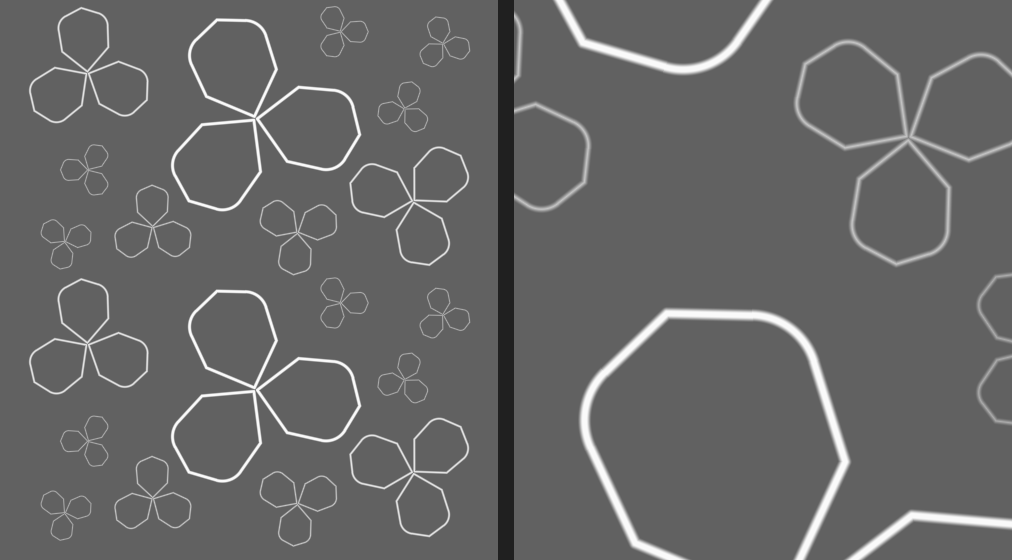
Left, the full canvas; right, a detail of the centre.
Give the GLSL for this pattern, as a WebGL 1 fragment shader.

```glsl
precision highp float;
uniform vec2 u_resolution;

float segmentDistance(vec2 p, vec2 a, vec2 b) {
  vec2 ab = b - a;
  return length(p - a - ab * clamp(dot(p - a, ab) / dot(ab, ab), 0.0, 1.0));
}

// Outline of a mirrored hexagonal petal of length 1 with rounded shoulders
float petalOutline(vec2 p) {
  p.x = abs(p.x);
  vec2 waist = vec2(0.355, 0.361);
  vec2 arcStart = vec2(0.377, 0.690);
  vec2 arcEnd = vec2(0.248, 0.897);
  float d = segmentDistance(p, vec2(0.0, 0.02), waist);
  d = min(d, segmentDistance(p, waist, arcStart));
  d = min(d, segmentDistance(p, arcEnd, vec2(0.0, 1.0)));
  vec2 fromCenter = p - vec2(0.168, 0.704);
  float radius = length(fromCenter);
  if (dot(fromCenter, vec2(0.849, 0.528)) > 0.814 * radius) {
    d = min(d, abs(radius - 0.21));
  }
  return d;
}

// Three petals, folded into one sector around the first petal's axis
float flowerOutline(vec2 p, float turn) {
  float sector = radians(120.0);
  float angle = atan(p.x, -p.y) - turn;
  angle = mod(angle + 0.5 * sector, sector) - 0.5 * sector;
  return petalOutline(length(p) * vec2(sin(angle), cos(angle)));
}

void main() {
  float pixel = 7.68 / u_resolution.y;
  vec2 p = vec2(gl_FragCoord.x, u_resolution.y - gl_FragCoord.y) * pixel;
  float softness = max(0.013, 0.9 * pixel);

  // Flowers of one repeat: center, petal length, turn in degrees
  vec4 flowers[10];
  flowers[0] = vec4(3.50, 1.625, 1.45, -21.2);
  flowers[1] = vec4(1.20, 1.00, 0.895, -5.5);
  flowers[2] = vec4(5.67, 2.76, 0.90, 46.0);
  flowers[3] = vec4(2.095, 3.115, 0.575, -1.0);
  flowers[4] = vec4(4.08, 3.19, 0.58, 65.5);
  flowers[5] = vec4(4.67, 0.435, 0.38, -30.0);
  flowers[6] = vec4(6.075, 0.60, 0.38, -15.0);
  flowers[7] = vec4(5.55, 1.49, 0.38, 15.0);
  flowers[8] = vec4(1.21, 2.33, 0.38, 30.0);
  flowers[9] = vec4(0.89, 3.315, 0.38, 70.0);

  float ink = 0.0;
  for (int i = 0; i < 10; i++) {
    vec4 flower = flowers[i];
    float size = flower.z;
    vec2 offset = p - flower.xy;
    // Two stacked rows
    offset.y -= 3.72 * clamp(floor(offset.y / 3.72 + 0.5), 0.0, 1.0);
    float d = size * flowerOutline(offset / size, radians(flower.w));
    float line = 1.0 - smoothstep(-softness, softness, d - 0.014 * size);
    // Smaller flowers are drawn fainter
    ink = max(ink, line * min(1.0, 0.42 + 0.5 * size));
  }
  gl_FragColor = vec4(vec3(mix(0.38, 0.98, ink)), 1.0);
}
```
